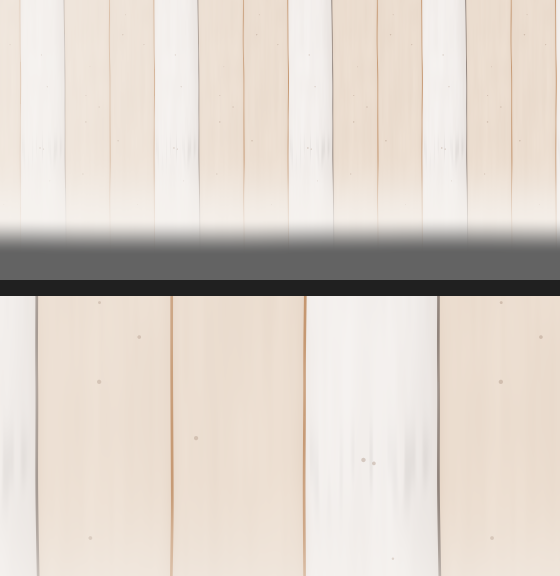
Top: the whole. Bottom: its middle third, enlarged.
A Shadertoy shader for this texture:

```glsl
// Pale painted planks in a repeating trio (one white, two beige) above a grey floor.
// Seams are distances to evenly spaced, slightly leaning lines; stretched value noise
// gives the grain, and a soft vertical ramp fades the wall through haze into the floor.

#define PLANK_WIDTH 0.1594   // in canvas heights
#define FIRST_SEAM  0.0735   // x of the first full seam
#define SEAM_HALF   0.0016   // half width of a seam line
#define FLOOR_LOW   0.090    // solid floor below this height
#define FLOOR_HIGH  0.222    // clear wall above this height
#define HAZE_TOP    0.46     // height where the pale haze starts
#define GRAIN       0.022    // strength of the wood grain
#define SPECKS      5        // specks per plank

const vec3 WHITE_PAINT = vec3(0.953, 0.938, 0.928);
const vec3 BEIGE_PAINT = vec3(0.922, 0.866, 0.812);
const vec3 HAZE_COLOR  = vec3(0.965, 0.952, 0.937);
const vec3 FLOOR_COLOR = vec3(0.388);
const vec3 ORANGE_SEAM = vec3(0.760, 0.570, 0.410);
const vec3 GREY_SEAM   = vec3(0.540, 0.490, 0.460);
const vec3 SPECK_COLOR = vec3(0.660, 0.560, 0.490);

float hash(vec2 p) {
    return fract(sin(dot(p, vec2(127.1, 311.7))) * 43758.5453);
}

float noise(vec2 p) {
    vec2 cell = floor(p), f = fract(p);
    f = f * f * (3.0 - 2.0 * f);
    float low  = mix(hash(cell), hash(cell + vec2(1, 0)), f.x);
    float high = mix(hash(cell + vec2(0, 1)), hash(cell + vec2(1, 1)), f.x);
    return mix(low, high, f.y);
}

// Fine fibres plus broad blotches, both drawn out along the plank
float woodGrain(vec2 q, float kind) {
    vec2 shift = vec2(kind * 17.0, kind * 5.3);
    float fibre  = noise(q * vec2(170.0, 9.0) + shift) - 0.5;
    float streak = noise(q * vec2(60.0, 5.0) + shift + 31.0) - 0.5;
    float blotch = noise(q * vec2(22.0, 13.0) + shift + 73.0) - 0.5;
    return 0.45 * fibre + 0.6 * streak + 0.5 * blotch;
}

// Small round marks, the same on every plank of one kind
float speckMask(vec2 q, float kind, float pixel) {
    float mask = 0.0;
    for (int i = 0; i < SPECKS; i++) {
        vec2 seed = vec2(float(i) + 1.7, kind * 7.0 + 3.1);
        vec2 center = vec2(PLANK_WIDTH * (0.15 + 0.7 * hash(seed)),
                           0.25 + 0.7 * hash(seed + 11.3));
        float radius = mix(0.0012, 0.0026, hash(seed + 23.9));
        float d = length(q - center) - radius;
        mask = max(mask, clamp(0.5 - d / pixel, 0.0, 1.0));
    }
    return mask;
}

void mainImage(out vec4 fragColor, in vec2 fragCoord) {
    vec2 p = fragCoord / iResolution.y;
    float across = fragCoord.x / iResolution.x;
    float pixel = 1.0 / iResolution.y;

    // Nearest seam, leaning and wandering a little
    float x = p.x - FIRST_SEAM;
    float seam = floor(x / PLANK_WIDTH + 0.5);
    float seamKind = mod(seam, 3.0);
    bool greySeam = seamKind == 1.0;
    float lean = (greySeam ? 0.010 : 0.003) * (0.5 - p.y);
    float wander = 0.003 * (noise(vec2(seamKind * 9.0, p.y * 7.0)) - 0.5);
    float seamOffset = x - seam * PLANK_WIDTH - lean - wander;

    // Plank and position on it
    float plank = seamOffset < 0.0 ? seam - 1.0 : seam;
    float kind = mod(plank, 3.0);
    vec2 q = vec2(x - plank * PLANK_WIDTH, p.y);
    float u = q.x / PLANK_WIDTH;
    bool whitePlank = kind == 0.0;

    // Paint, with a rounded shade on the right of white planks
    vec3 color = whitePlank ? WHITE_PAINT : BEIGE_PAINT;
    if (whitePlank) {
        color -= vec3(0.032, 0.036, 0.038) * smoothstep(0.68, 0.95, u);
        float smudge = exp(-pow((p.y - 0.46) / 0.05, 2.0));
        color -= 0.05 * smudge * smoothstep(0.5, 0.9, noise(q * vec2(140.0, 6.0)));
    }
    color += GRAIN * woodGrain(q, kind) * vec3(0.8, 1.0, 1.15);
    color = mix(color, SPECK_COLOR, 0.4 * speckMask(q, kind, pixel));

    // Seam line and its faint soft shadow
    float distanceToSeam = abs(seamOffset);
    float line = clamp((SEAM_HALF - distanceToSeam) / pixel + 0.5, 0.0, 1.0);
    float wear = 0.72 + 0.28 * noise(vec2(seamKind * 5.0 + 2.0, p.y * 16.0));
    float strength = wear * mix(0.55, 1.0, smoothstep(0.0, 0.5, across));
    color -= 0.035 * exp(-distanceToSeam / 0.005) * vec3(0.7, 1.0, 1.2);
    color = mix(color, greySeam ? GREY_SEAM : ORANGE_SEAM, line * strength);

    // Pale light from the left and haze near the floor
    float leftLight = 0.42 * (1.0 - smoothstep(0.0, 0.6, across));
    float haze = 0.75 * (1.0 - smoothstep(0.20, HAZE_TOP, p.y));
    color = mix(color, HAZE_COLOR, 1.0 - (1.0 - leftLight) * (1.0 - haze));

    // Blurred floor edge, slightly uneven
    float edge = p.y + 0.010 * (noise(vec2(p.x * 2.5, 4.0)) - 0.5);
    color = mix(FLOOR_COLOR, color, smoothstep(FLOOR_LOW, FLOOR_HIGH, edge));

    fragColor = vec4(clamp(color, 0.0, 1.0), 1.0);
}
```
